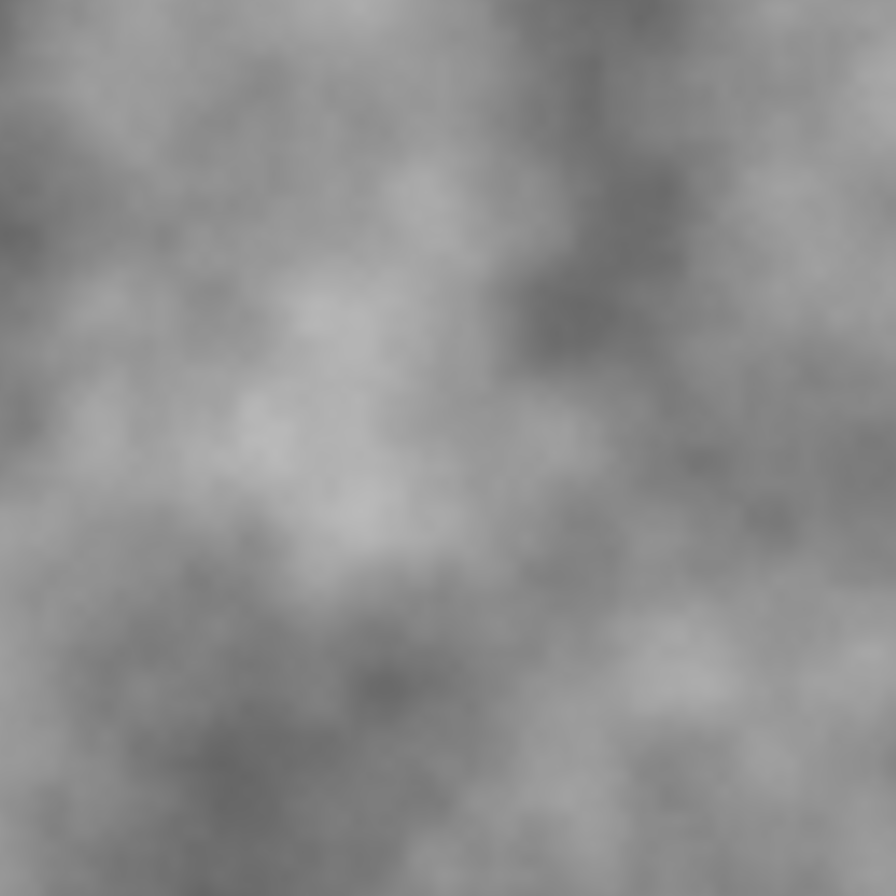
Reproduce this texture procedurally as a WebGL 1 fragment shader.

```glsl
precision highp float;

// Soft grey clouds: fractal value noise, the sum of five octaves of
// smoothly blended random lattices, each twice as fine and under half as
// strong, rescaled to a narrow band of mid greys.

uniform vec2 u_resolution;

const int OCTAVES = 5;
const float BASE_CELLS = 4.0;    // largest cells across the canvas
const float GAIN = 0.465;        // strength of each octave to the one before
const float MEAN_GREY = 0.544;
const float CONTRAST = 0.495;

// Random value in 0..1 for a lattice point, without sine.
float hash(vec2 p) {
  vec3 q = fract(p.xyx * 0.1031);
  q += dot(q, q.yzx + 33.33);
  return fract((q.x + q.y) * q.z);
}

// Lattice values blended with a quintic fade.
float valueNoise(vec2 p, vec2 seed) {
  vec2 cell = floor(p) + seed;
  vec2 f = fract(p);
  vec2 fade = f * f * f * (f * (f * 6.0 - 15.0) + 10.0);
  float low = mix(hash(cell), hash(cell + vec2(1.0, 0.0)), fade.x);
  float high = mix(hash(cell + vec2(0.0, 1.0)), hash(cell + vec2(1.0, 1.0)), fade.x);
  return mix(low, high, fade.y);
}

// Weighted mean of the octaves, in 0..1.
float cloudNoise(vec2 p, float gain) {
  float sum = 0.0;
  float total = 0.0;
  float weight = 1.0;
  vec2 seed = vec2(37.0, 71.0);
  for (int i = 0; i < OCTAVES; i++) {
    sum += weight * valueNoise(p, seed);
    total += weight;
    weight *= gain;
    p = p * 2.0 + vec2(0.37, 0.61);   // keep the lattices from lining up
    seed += vec2(53.0, 29.0);
  }
  return sum / total;
}

void main() {
  vec2 uv = gl_FragCoord.xy / min(u_resolution.x, u_resolution.y);
  float cloud = cloudNoise(uv * BASE_CELLS + vec2(0.3, 0.15), GAIN);
  float grey = MEAN_GREY + CONTRAST * (cloud - 0.5);
  gl_FragColor = vec4(vec3(grey), 1.0);
}
```
